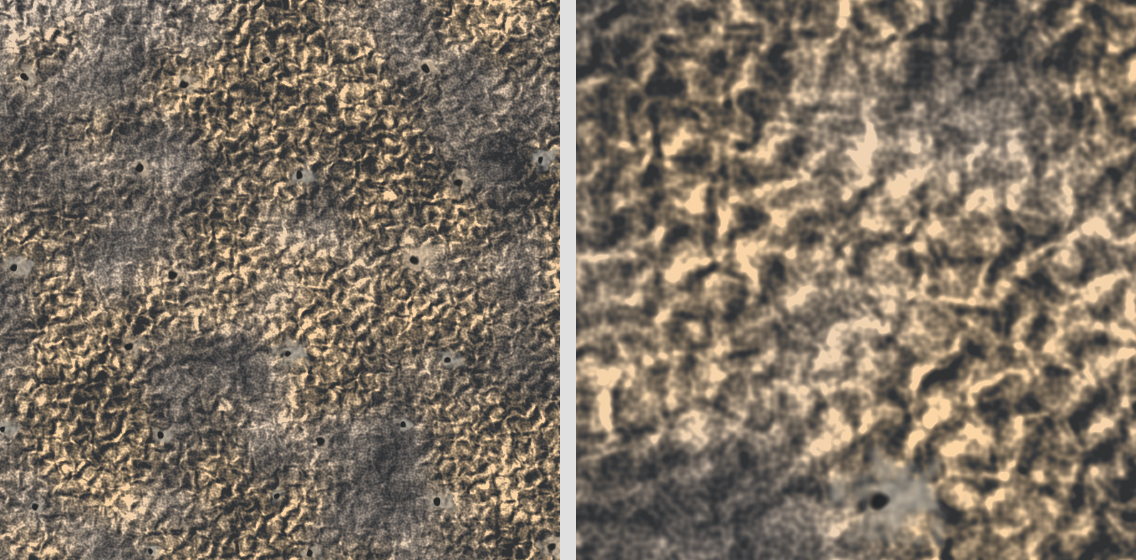
Left: the whole. Right: its middle third, enlarged.
A Shadertoy shader for this texture:

```glsl
const vec3 MID_SOIL = vec3(0.435, 0.398, 0.358);
const vec3 TONE_GAIN = vec3(0.37, 0.352, 0.32);
const vec3 PALE_SAND = vec3(0.80, 0.71, 0.60);
const vec3 GREY_DUST = vec3(0.60, 0.59, 0.56);
const vec3 HOLE_DARK = vec3(0.11, 0.12, 0.13);
const vec2 SHADOW_STEP = vec2(0.007, -0.006);
const int BURROWS = 24;

vec2 hash2(vec2 p) {
    vec3 q = fract(p.xyx * vec3(0.1031, 0.1030, 0.0973));
    q += dot(q, q.yzx + 33.33);
    return fract((q.xx + q.yz) * q.zy);
}

float cornerSlope(vec2 cell, vec2 offset) {
    float angle = 6.2832 * hash2(cell).x;
    return dot(vec2(cos(angle), sin(angle)), offset);
}

float gradientNoise(vec2 p) {
    vec2 i = floor(p), f = fract(p);
    vec2 u = f * f * f * (f * (f * 6.0 - 15.0) + 10.0);
    vec2 e = vec2(1.0, 0.0);
    float low = mix(cornerSlope(i, f), cornerSlope(i + e, f - e), u.x);
    float high = mix(cornerSlope(i + e.yx, f - e.yx), cornerSlope(i + e.xx, f - e.xx), u.x);
    return mix(low, high, u.y);
}

vec2 warp(vec2 p, float frequency, float amount) {
    vec2 q = p * frequency;
    return p + amount * vec2(gradientNoise(q + 17.3), gradientNoise(q + 71.9));
}

// Rounded tufts with finer lumps on top
float tuftHeight(vec2 p) {
    return gradientNoise(p * 58.0 + 40.0) + 0.55 * gradientNoise(p * 118.0 + 90.0);
}

// Lit faces minus the shadow cast by neighbouring tufts
float tuftRelief(vec2 p) {
    vec2 q = warp(p, 42.0, 0.012);
    return 3.4 * (tuftHeight(q) - 0.6 * tuftHeight(q - SHADOW_STEP));
}

// Thin winding line where the noise crosses zero
float trail(vec2 p, float frequency, float width) {
    float gate = smoothstep(0.0, 0.25, gradientNoise(p * 6.0 + 53.0));
    float line = abs(gradientNoise(warp(p, 12.0, 0.03) * frequency + 29.0));
    return gate * (1.0 - smoothstep(0.0, width, line));
}

vec3 soilColor(float tone, float tuftCover) {
    vec3 color = MID_SOIL * exp(TONE_GAIN * clamp(tone, -2.0, 2.1));
    float shade = 1.0 - smoothstep(-1.7, -0.2, tone);
    vec3 warmth = mix(vec3(0.96, 0.99, 1.05), vec3(1.04, 1.0, 0.92), tuftCover);
    return color * mix(warmth, vec3(0.92, 0.99, 1.08), shade);
}

// Sand fan thrown to one side of a small dark hole
vec3 addBurrow(vec3 color, vec2 p, vec2 center, vec2 seed) {
    float size = mix(0.012, 0.030, seed.x * seed.x);
    vec2 d = p - center;
    vec2 fan = (d - size * vec2(0.35, 0.1)) * vec2(0.85, 1.1);
    float ragged = 0.9 * gradientNoise(p * 48.0) + 0.5 * gradientNoise(p * 110.0);
    float sand = 1.0 - smoothstep(0.3, 1.15, length(fan) / size + ragged);
    vec3 dust = mix(GREY_DUST, PALE_SAND, seed.y);
    dust *= 1.0 + 0.25 * gradientNoise(p * 150.0);
    color = mix(color, dust, 0.85 * sand);

    float radius = mix(0.005, 0.009, seed.y);
    float hole = length(d * vec2(1.0, 0.85)) + 0.005 * gradientNoise(p * 90.0 + 5.0);
    return mix(color, HOLE_DARK, 0.92 * (1.0 - smoothstep(0.55, 1.15, hole / radius)));
}

void mainImage(out vec4 fragColor, in vec2 fragCoord) {
    vec2 p = fragCoord / iResolution.y;

    // Broad areas of dense tufts and of bare grey ground
    float patches = gradientNoise(p * 3.2 + 8.0) + 0.6 * gradientNoise(p * 8.0 + 3.0);
    float tuftCover = smoothstep(-0.4, 0.3, patches + 0.3 * (p.x - 0.4));
    float contrast = mix(0.5, 1.2, tuftCover);

    // Tone in standard deviations around the middle soil
    float tone = contrast * tuftRelief(p);
    tone += 1.3 * gradientNoise(p * 5.0 + 61.0) + 1.5 * gradientNoise(p * 15.0 + 23.0);
    tone += 1.3 * gradientNoise(p * 225.0);
    tone -= 0.8 * trail(p, 5.0, 0.07);
    tone += 0.5 * trail(p + 3.7, 4.0, 0.03);

    // Dusty bare corner and a deep shaded hollow
    vec2 q = warp(p, 9.0, 0.12);
    float dusty = 1.0 - smoothstep(0.05, 0.28, length((q - vec2(0.16, 1.0)) * vec2(0.7, 1.6)));
    float hollow = 1.0 - smoothstep(0.02, 0.13, length((q - vec2(0.90, 0.73)) * vec2(0.8, 1.2)));
    tone += 0.7 * dusty - 1.1 * hollow;
    vec3 color = soilColor(tone, tuftCover * (1.0 - dusty));

    // Burrows, sparser toward the top
    for (int i = 0; i < BURROWS; i++) {
        float n = float(i) + 1.0;
        vec2 center = fract(n * vec2(0.7549, 0.5698) + 0.21);
        center.y = pow(center.y, 1.35);
        color = addBurrow(color, p, center, hash2(vec2(n, 7.0)));
    }
    fragColor = vec4(color, 1.0);
}
```
